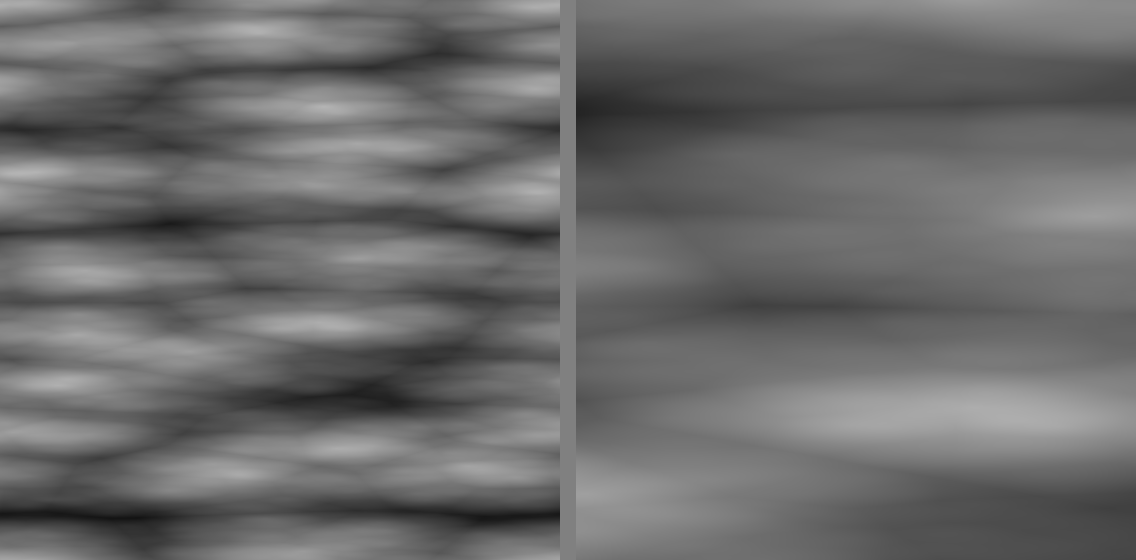
Left, the full canvas; right, a detail of the centre.
Write a Shadertoy shader that draws this texture.

```glsl
// Soft grey horizontal streaks: layered, stretched cellular noise that tiles.

const ivec2 BASE_CELLS = ivec2(2, 10);      // columns and rows of the largest streaks
const vec2  ORIGIN     = vec2(0.714, 0.423); // puts the canvas edges amid calm streaks
const int   LAYERS     = 4;                 // each layer doubles the cell count
const float LAYER_GAIN = 0.31;              // weight of a layer relative to the last
const float JITTER     = 0.92;              // scatter of the streak centres
const float MEAN_DIST  = 0.405;             // typical distance to a streak centre
const float MEAN_GREY  = 0.428;
const float CONTRAST   = 0.83;
const float DARKEST    = 0.03;
const uint  SEED       = 37u;

// Integer hash giving two values in 0..1
vec2 hash2(ivec2 cell, int layer) {
    uvec2 h = uvec2(cell) + uvec2(SEED, uint(layer) * 131u + 17u);
    h = h * 1664525u + 1013904223u;
    h.x += h.y * 1664525u;
    h.y += h.x * 1664525u;
    h ^= h >> 16u;
    h.x += h.y * 1664525u;
    h.y += h.x * 1664525u;
    h ^= h >> 16u;
    return vec2(h & 0xffffu) / 65535.0;
}

// Distance to the nearest scattered point, wrapping at the canvas edges
float nearestPoint(vec2 uv, ivec2 cells, int layer) {
    vec2 p = uv * vec2(cells);
    ivec2 home = ivec2(floor(p));
    float nearestSq = 8.0;
    for (int y = -2; y <= 2; y++) {
        for (int x = -2; x <= 2; x++) {
            ivec2 cell = home + ivec2(x, y);
            ivec2 wrapped = (cell + 2 * cells) % cells;
            vec2 jitter = (hash2(wrapped, layer) - 0.5) * JITTER;
            vec2 offset = vec2(cell) + 0.5 + jitter - p;
            nearestSq = min(nearestSq, dot(offset, offset));
        }
    }
    return sqrt(nearestSq);
}

// Weighted average of the layers, from broad streaks to fine grain
float layeredDistance(vec2 uv) {
    float sum = 0.0;
    float total = 0.0;
    float weight = 1.0;
    ivec2 cells = BASE_CELLS;
    for (int layer = 0; layer < LAYERS; layer++) {
        sum += weight * nearestPoint(uv, cells, layer);
        total += weight;
        weight *= LAYER_GAIN;
        cells *= 2;
    }
    return sum / total;
}

void mainImage(out vec4 fragColor, in vec2 fragCoord) {
    vec2 uv = fract(fragCoord / iResolution.xy + ORIGIN);

    // Bright at streak centres, dark along the creases between them
    float grey = MEAN_GREY + CONTRAST * (MEAN_DIST - layeredDistance(uv));
    fragColor = vec4(vec3(clamp(grey, DARKEST, 1.0)), 1.0);
}
```
